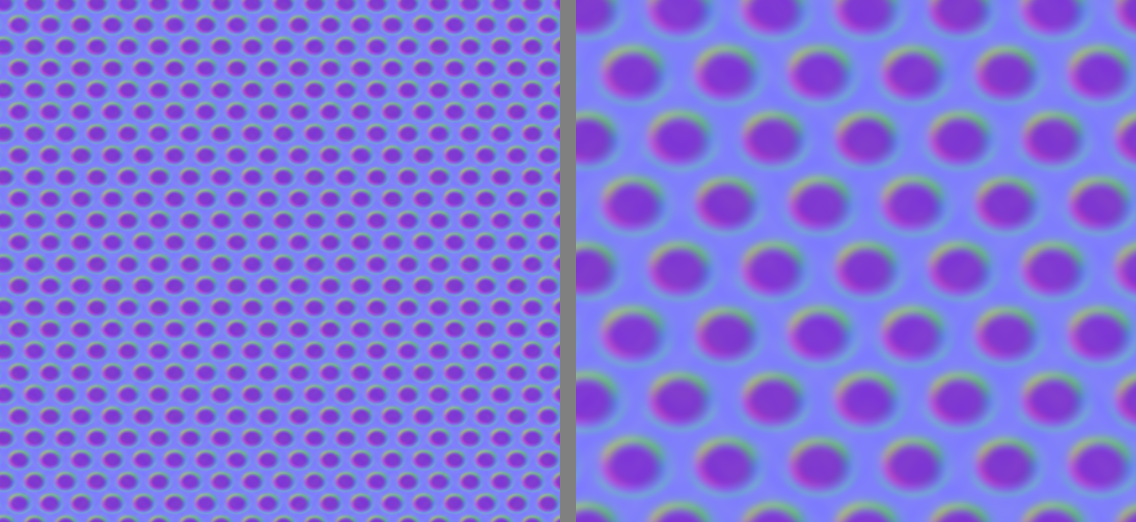
Left: the whole. Right: its middle third, enlarged.
Reproduce this texture map procedurally as a WebGL 1 fragment shader.

```glsl
precision highp float;

uniform vec2 u_resolution;

const vec2 REPEATS = vec2(18.0, 24.0);

float hash(vec2 id) {
  vec2 wrapped = mod(id, REPEATS);
  return fract(sin(dot(wrapped, vec2(12.99, 78.23))) * 4375.85);
}

float bell(float x, float width) {
  float t = x / width;
  return exp(-t * t);
}

// Colour offset of one dimple; d is measured in column widths, y up
vec3 dimple(vec2 d, float vary) {
  vec2 p = d / vec2(1.0, 0.83);
  float r = length(p) * (1.0 + 0.06 * (vary - 0.5));
  vec2 dir = p / max(r, 0.001);
  float upper = smoothstep(-0.3, 0.8, dir.y);
  float lower = smoothstep(0.1, -0.8, dir.y);

  // Sunken purple core, domed above and fading out below
  float coreR = length(p + vec2(0.0, 0.045));
  float core = 1.0 - smoothstep(0.17, 0.37 + 0.02 * lower, coreR);
  vec3 tint = core * vec3(0.0, -0.27, -0.15 - 0.03 * vary);

  // Lit rim: red to the left, teal to the right, olive on top
  float rim = bell(r - 0.295, 0.075);
  tint.r += rim * (0.015 - 0.14 * dir.x + 0.04 * lower);
  tint.g += rim * (0.21 * upper + 0.05 * dir.x * (1.0 - upper));
  tint.b -= rim * (0.35 * upper + 0.08 * abs(dir.x));

  // Soft cyan halo underneath, weaker to the right
  float halo = bell(r - 0.41, 0.055);
  float side = 0.12 + 0.88 * lower + 0.2 * max(dir.x, 0.0);
  tint += halo * side * vec3(-0.04, 0.11, -0.11);
  return tint;
}

void main() {
  vec2 uv = gl_FragCoord.xy / u_resolution;
  vec2 grid = uv * REPEATS + vec2(0.0, 0.10);
  vec3 color = vec3(0.50, 0.495, 0.985);

  // Staggered rows, with overlap from the rows above and below
  for (int j = -1; j <= 1; j++) {
    float row = floor(grid.y + 0.5) + float(j);
    float x = grid.x - 0.112 - 0.5 * mod(row, 2.0);
    float column = floor(x + 0.5);
    vec2 d = vec2(x - column, (grid.y - row) * 0.70);
    color += dimple(d, hash(vec2(column, row)));
  }

  // Faint wrapping unevenness
  vec2 a = uv * 6.2831853;
  float wave = sin(a.x * 23.0 + 2.0 * sin(a.y * 17.0))
             + sin(a.y * 41.0 + 2.0 * sin(a.x * 31.0));
  color += wave * vec3(0.005, 0.007, -0.004);

  gl_FragColor = vec4(clamp(color, 0.0, 1.0), 1.0);
}
```
